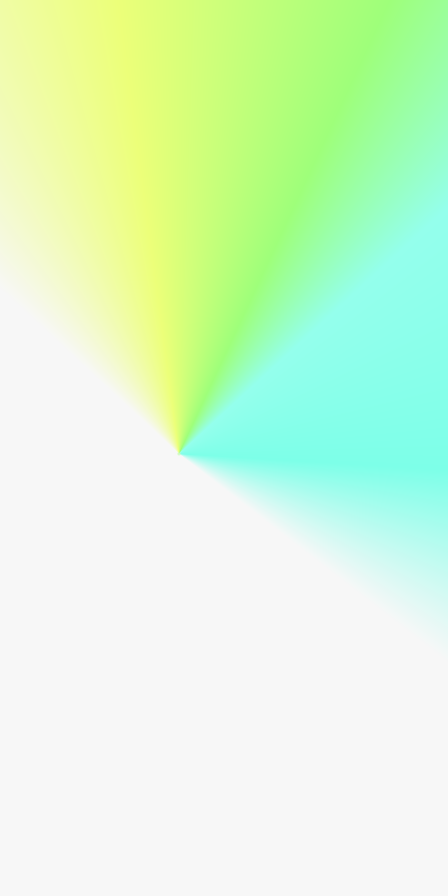
Reproduce this background procedurally as a Shadertoy shader.

```glsl
// A conic fan of yellow, green and cyan light opening from one apex
// over a pale ground. The polar angle around the apex picks the colour
// from a list of angular stops, blended linearly.

#define APEX vec2(0.3995, 0.4935)     // fan centre, fraction of the canvas
#define GROUND vec3(0.970, 0.970, 0.970)
#define CYAN vec3(0.490, 1.000, 0.910)
#define ICE vec3(0.580, 1.000, 0.925)
#define GREEN vec3(0.620, 1.000, 0.480)
#define YELLOW vec3(0.925, 1.000, 0.475)

const int STOP_COUNT = 6;

// Colour of the fan at an angle in degrees, counterclockwise from the right.
vec3 fanColor(float angle) {
    float stopAngle[STOP_COUNT] = float[](-38.0, -3.5, 42.5, 65.0, 97.7, 137.5);
    vec3 stopColor[STOP_COUNT] = vec3[](GROUND, CYAN, ICE, GREEN, YELLOW, GROUND);

    vec3 color = stopColor[0];
    for (int i = 1; i < STOP_COUNT; i++) {
        float blend = (angle - stopAngle[i - 1]) / (stopAngle[i] - stopAngle[i - 1]);
        color = mix(color, stopColor[i], clamp(blend, 0.0, 1.0));
    }
    return color;
}

void mainImage(out vec4 fragColor, in vec2 fragCoord) {
    // Offset from the apex in canvas widths, so angles stay true
    vec2 offset = (fragCoord - APEX * iResolution.xy) / iResolution.x;

    // The wrap at 180 degrees lies inside the plain ground
    float angle = degrees(atan(offset.y, offset.x));

    // Soften the singular point at the tip
    float tip = smoothstep(0.0, 0.006, length(offset));
    vec3 color = mix(mix(GROUND, GREEN, 0.5), fanColor(angle), tip);

    fragColor = vec4(color, 1.0);
}
```
